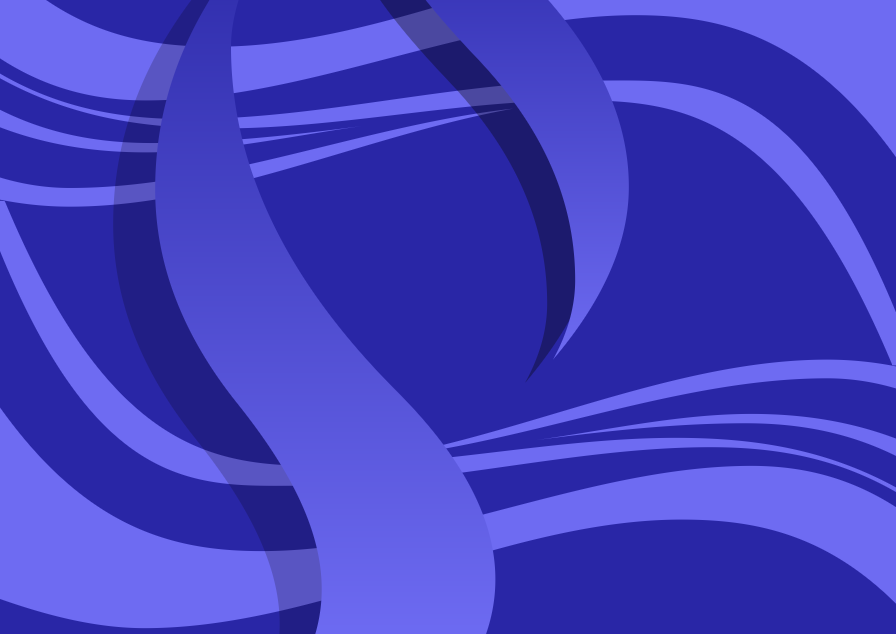
This background is drawn by a Shadertoy shader. Its source:

```glsl
// Flat indigo backdrop with pale flowing stripes and two shaded vertical ribbons.
// Every edge is a Hermite spline; the stripes repeat under a half turn about a
// pivot, and each ribbon casts a shadow that is a shifted copy of itself.

// Cubic between two knots, each holding (position, value, slope).
float arc(float s, vec3 a, vec3 b) {
    float span = b.x - a.x;
    float t = clamp((s - a.x) / span, 0.0, 1.0);
    float u = 1.0 - t;
    return mix(a.y, b.y, t * t * (3.0 - 2.0 * t))
         + span * t * u * (u * a.z - t * b.z);
}

float spline(float s, vec3 a, vec3 b, vec3 c) {
    return s < b.x ? arc(s, a, b) : arc(s, b, c);
}

float spline(float s, vec3 a, vec3 b, vec3 c, vec3 d) {
    return s < c.x ? spline(s, a, b, c) : arc(s, c, d);
}

// Smoothed half-plane, about one pixel wide.
float cover(float d) {
    float width = length(vec2(dFdx(d), dFdy(d)));
    return clamp(0.5 + d / max(width, 1e-5), 0.0, 1.0);
}

float between(float v, float low, float high) {
    return clamp(cover(v - low) - cover(v - high), 0.0, 1.0);
}

// One half of the stripe pattern, y pointing down.
float stripes(vec2 p) {
    float broad = between(p.y,
        spline(p.x, vec3(0.0, -0.33, 1.0), vec3(1.85, 0.40, 0.0),
                    vec3(6.45, -0.53, 0.0), vec3(7.69, -0.28, 0.35)),
        spline(p.x, vec3(0.0, 0.50, 0.65), vec3(1.25, 0.86, 0.0),
                    vec3(5.45, 0.13, 0.0), vec3(7.69, 1.36, 1.4)));
    float sweep = between(p.y,
        spline(p.x, vec3(0.0, 0.63, 0.58), vec3(1.6, 1.02, 0.0),
                    vec3(5.1, 0.69, 0.0), vec3(7.69, 2.70, 2.45)),
        spline(p.x, vec3(0.0, 0.67, 0.55), vec3(1.9, 1.10, 0.0),
                    vec3(4.95, 0.86, 0.0), vec3(7.65, 3.13, 2.4)));
    float sliver = between(p.y,
        spline(p.x, vec3(0.0, 0.94, 0.5), vec3(1.3, 1.225, 0.0), vec3(3.1, 1.08, -0.13)),
        spline(p.x, vec3(0.0, 1.09, 0.38), vec3(1.25, 1.305, 0.0), vec3(3.1, 1.08, -0.14)));
    float blade = between(p.y,
        spline(p.x, vec3(0.0, 1.52, 0.3), vec3(0.6, 1.61, 0.0), vec3(4.4, 0.93, -0.11)),
        spline(p.x, vec3(0.0, 1.71, 0.2), vec3(0.6, 1.77, 0.0), vec3(4.4, 0.93, -0.18)));
    return max(max(broad, sweep), max(sliver, blade));
}

float longRibbon(vec2 p) {
    return between(p.x,
        spline(p.y, vec3(-0.3, 2.0, -0.75), vec3(1.62, 1.33, 0.0),
                    vec3(3.45, 2.03, 0.8), vec3(5.5, 2.68, -0.35)),
        spline(p.y, vec3(-0.4, 2.2, -0.45), vec3(0.4, 1.98, 0.0),
                    vec3(3.35, 3.40, 1.0), vec3(5.5, 4.14, -0.4)));
}

float hookRibbon(vec2 p) {
    return between(p.x,
        spline(p.y, vec3(-0.3, 3.43, 0.65), vec3(0.5, 4.09, 0.95),
                    vec3(2.4, 4.93, 0.0), vec3(3.08, 4.74, -0.55)),
        spline(p.y, vec3(-0.3, 4.41, 1.05), vec3(1.6, 5.39, 0.0),
                    vec3(3.08, 4.74, -0.85)));
}

void mainImage(out vec4 fragColor, in vec2 fragCoord) {
    // Canvas spans 7.68 by 5.43 units, measured from the top left.
    vec2 uv = fragCoord / iResolution.xy;
    vec2 p = vec2(uv.x, 1.0 - uv.y) * vec2(7.68, 5.43);
    vec3 pale = vec3(0.43, 0.42, 0.95);

    // Stripes and their half-turn copy.
    float light = max(stripes(p), stripes(vec2(7.69, 4.85) - p));
    vec3 color = mix(vec3(0.16, 0.15, 0.65), pale, light);

    // Cast shadows.
    color *= mix(vec3(1.0), vec3(0.81, 0.79, 0.80), longRibbon(p - vec2(-0.36, 0.30)));
    color *= mix(vec3(1.0), vec3(0.68, 0.67, 0.66), hookRibbon(p - vec2(-0.24, 0.20)));

    // Ribbons, brightening downwards.
    vec3 longTint = mix(vec3(0.20, 0.19, 0.69), pale, p.y / 5.5);
    vec3 hookTint = mix(vec3(0.23, 0.22, 0.73), pale, clamp(p.y / 3.1, 0.0, 1.0));
    color = mix(color, longTint, longRibbon(p));
    color = mix(color, hookTint, hookRibbon(p));

    fragColor = vec4(color, 1.0);
}
```
